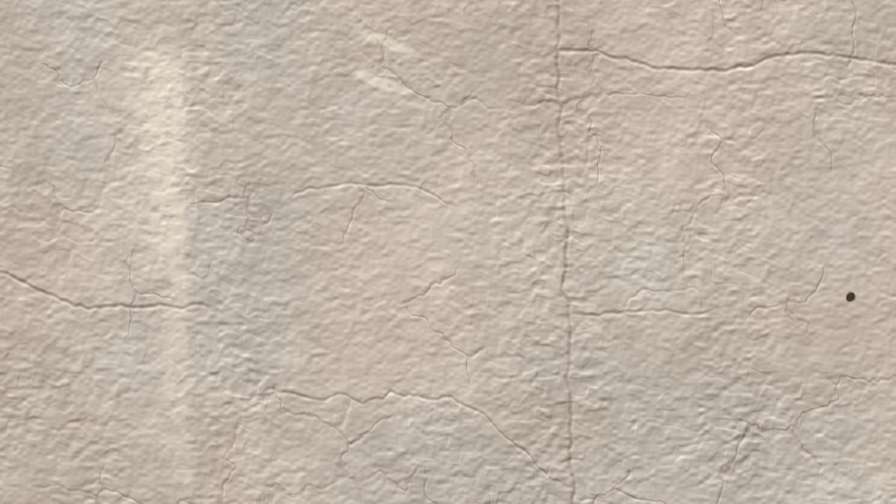
Write a WebGL 2 fragment shader that draws this texture.

```glsl
#version 300 es
precision highp float;
// Weathered plaster wall: flaky grain and wandering cracks form a height field,
// which is lit from above by differencing two nearby heights.
// Worn pale paint, soft stains and a small dark pit are laid over the relief.

uniform vec2 u_resolution;
out vec4 outColor;

float hash(vec2 p) {
    vec3 q = fract(p.xyx * vec3(0.1031, 0.1030, 0.0973));
    q += dot(q, q.yzx + 33.33);
    return fract((q.x + q.y) * q.z);
}

float noise(vec2 p) {
    vec2 i = floor(p), f = fract(p);
    f = f * f * (3.0 - 2.0 * f);
    return mix(mix(hash(i), hash(i + vec2(1, 0)), f.x),
               mix(hash(i + vec2(0, 1)), hash(i + vec2(1, 1)), f.x), f.y);
}

float fbm(vec2 p) {
    float sum = 0.0, gain = 0.5;
    for (int i = 0; i < 4; i++) {
        sum += gain * noise(p);
        p = p * 2.1 + 17.3;
        gain *= 0.5;
    }
    return sum / 0.9375;
}

// Jagged sideways drift of a crack along its length.
float wander(float t, float seed) {
    return (noise(vec2(t * 9.0, seed)) - 0.5) * 0.035
         + (noise(vec2(t * 28.0, seed + 5.0)) - 0.5) * 0.02
         + (noise(vec2(t * 75.0, seed + 9.0)) - 0.5) * 0.009;
}

float groove(float d, float width) {
    return 1.0 - smoothstep(0.0, width, abs(d));
}

float span(float x, float a, float b) {
    return smoothstep(a - 0.02, a + 0.02, x) * (1.0 - smoothstep(b - 0.04, b + 0.04, x));
}

// Fine, interrupted network along warped cell borders.
float crackNetwork(vec2 p) {
    vec2 warp = vec2(fbm(p * 13.0), fbm(p * 13.0 + 40.0)) - 0.5;
    vec2 q = (p + warp * 0.11) * vec2(4.2, 4.8) + 3.0;
    vec2 cell = floor(q);
    float near = 9.0, second = 9.0;
    for (int y = -1; y <= 1; y++)
    for (int x = -1; x <= 1; x++) {
        vec2 c = cell + vec2(x, y);
        vec2 site = c + 0.15 + 0.7 * vec2(hash(c), hash(c + 71.0));
        float d = length(site - q);
        second = min(second, max(near, d));
        near = min(near, d);
    }
    return groove(second - near, 0.055) * smoothstep(0.4, 0.65, noise(p * 7.0 + 20.0));
}

float cracks(vec2 p) {
    float x = p.x, y = p.y;
    float c = 0.55 * crackNetwork(p);
    c = max(c, groove(x - 1.133 + 0.022 * y - 0.55 * wander(y, 2.0), 0.0075)
        * (0.5 + 0.5 * noise(vec2(y * 14.0, 4.0))));
    c = max(c, groove(y - 0.385 - 0.065 * (1.0 - smoothstep(0.0, 0.2, x)) - 0.6 * wander(x, 11.0), 0.007) * span(x, -0.1, 0.42));
    c = max(c, groove(y - 0.88 + 0.02 * cos(13.0 * (x - 1.39)) - 0.6 * wander(x, 23.0), 0.007) * span(x, 1.1, 1.9));
    c = max(c, 0.7 * groove(y - 0.633 + 1.2 * (x - 0.74) * (x - 0.74) - 0.6 * wander(x, 31.0), 0.006) * span(x, 0.58, 0.9));
    c = max(c, 0.7 * groove(y - 0.215 + 0.17 * smoothstep(0.9, 1.15, x) - wander(x, 43.0), 0.006) * span(x, 0.48, 1.12));
    c = max(c, 0.7 * groove(y - 0.38 - 0.7 * wander(x, 57.0), 0.006) * span(x, 1.13, 1.42));
    return c;
}

// Height of grain, curled flakes and cracks.
float height(vec2 p, float rough, float crack) {
    vec2 w = p + 0.012 * (vec2(noise(p * 45.0), noise(p * 45.0 + 30.0)) - 0.5);
    float grain = 0.6 * noise(w * vec2(62.0, 92.0)) + 0.4 * noise(p * vec2(105.0, 140.0) + 50.0);
    float flake = smoothstep(0.38, 0.62, noise(w * vec2(40.0, 62.0) + 90.0));
    return grain * (0.2 + 0.13 * rough) + flake * (0.03 + 0.08 * rough) - 0.13 * crack;
}

void main() {
    vec2 p = gl_FragCoord.xy / u_resolution.y;

    // Rough vertical bands with uneven edges.
    float bands = exp(-pow((p.x - 1.09) / 0.09, 2.0)) + 0.9 * exp(-pow((p.x - 1.48) / 0.08, 2.0))
                + 0.6 * exp(-pow((p.x - 0.43) / 0.08, 2.0));
    float rough = clamp(0.1 + 0.6 * bands + 1.5 * (fbm(p * 6.0) - 0.4), 0.0, 1.0);

    // Relief lit from above and slightly left.
    vec2 toLight = vec2(-0.0022, 0.005);
    float crack = cracks(p);
    float relief = height(p, rough, crack) - height(p + toLight, rough, cracks(p + toLight));
    float stain = 0.09 * (fbm(p * 3.5 + 8.0) - 0.5) + 0.05 * (noise(p * 24.0) - 0.5);
    vec3 color = vec3(0.765, 0.714, 0.662) + stain - 0.012 * bands;
    color += vec3(-0.008, 0.0, 0.008) * smoothstep(0.4, 0.7, fbm(p * 2.5 + 60.0));

    // Worn paint: one tall streak and two short slanted dashes.
    float left = mix(0.345, 0.25, p.y / 0.9) + 0.05 * (fbm(p * 16.0) - 0.5);
    float right = 0.383 - 0.019 * p.y + 0.02 * (noise(p * 40.0) - 0.5);
    float paint = smoothstep(left - 0.05, left + 0.05, p.x) * (1.0 - smoothstep(right - 0.015, right + 0.012, p.x))
                * (1.0 - smoothstep(0.88, 0.915, p.y)) * mix(0.62, 1.0, smoothstep(0.3, 0.8, p.y));
    for (int i = 0; i < 2; i++) {
        vec2 d = p - vec2(0.765 - 0.012 * float(i), 0.917 - 0.079 * float(i));
        d.y += 0.33 * d.x;
        paint = max(paint, (1.0 - smoothstep(0.5, 1.2, length(d / vec2(0.065, 0.014)))));
    }
    float wear = fbm(p * vec2(48.0, 60.0) + 12.0);
    paint *= smoothstep(0.25, 0.6, wear + 0.22 * paint - 0.08);
    color = mix(color, vec3(0.885, 0.845, 0.775), 0.85 * paint);

    color += 0.95 * relief * (1.0 - 0.35 * paint) - vec3(0.075, 0.08, 0.08) * crack;

    // Small dark pit.
    float pit = length(p - vec2(1.688, 0.41)) + 0.005 * (noise(p * 120.0) - 0.5);
    color = mix(color, vec3(0.27, 0.22, 0.18), 1.0 - smoothstep(0.006, 0.012, pit));

    outColor = vec4(clamp(color, 0.0, 1.0), 1.0);
}
```
